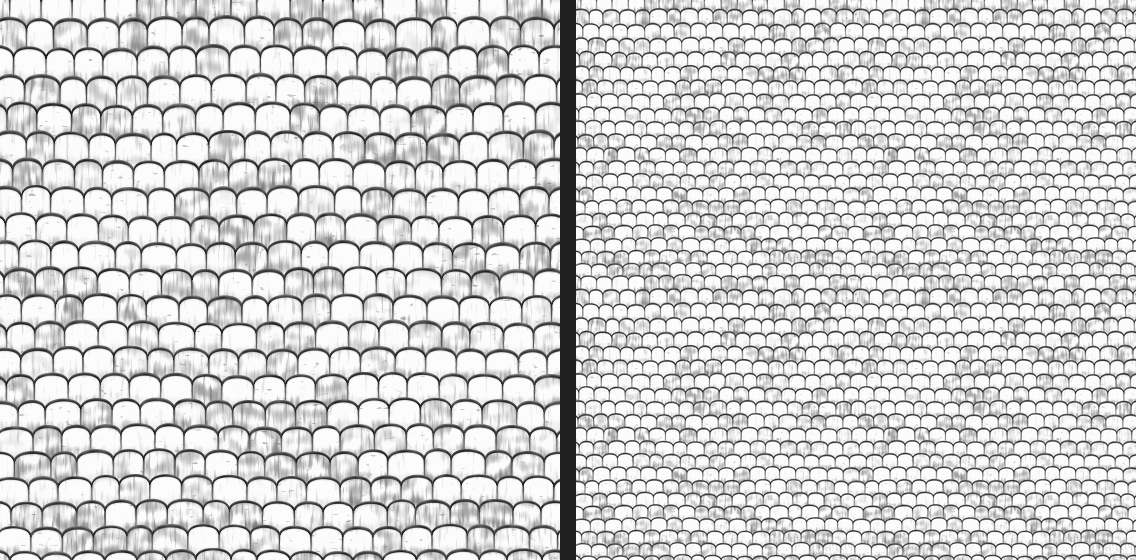
Left, the tile; right, the same tile 2 across and 2 down.
A WebGL 2 fragment shader for this texture map:

```glsl
#version 300 es
precision highp float;
// Bleached wooden shingles: 21 staggered rows of 18 round-topped tiles.
// Each row's arch covers the foot of the row above; tile ids wrap, and
// every tile seeds its own streaked gradient noise, so the sheet repeats.

uniform vec2 u_resolution;
out vec4 fragColor;

const vec2 TILES = vec2(18.0, 21.0);

vec2 hash2(vec2 p) {
    vec3 q = fract(p.xyx * vec3(0.1031, 0.1030, 0.0973));
    q += dot(q, q.yzx + 33.33);
    return fract((q.xx + q.yz) * q.zy);
}

float corner(vec2 cell, vec2 offset, vec2 f) {
    return dot(hash2(cell + offset) * 2.0 - 1.0, f - offset);
}

float gradientNoise(vec2 p) {
    vec2 i = floor(p), f = p - i;
    vec2 s = f * f * f * (f * (f * 6.0 - 15.0) + 10.0);
    return mix(mix(corner(i, vec2(0, 0), f), corner(i, vec2(1, 0), f), s.x),
               mix(corner(i, vec2(0, 1), f), corner(i, vec2(1, 1), f), s.x), s.y);
}

// Uneven position of the joint on the left of a tile
float joint(float column, float row) {
    return column + 0.2 * (hash2(vec2(mod(column, TILES.x), row) + 7.0).x - 0.5);
}

// Bare wood: vertical grain, blotches and a few small scars
float wood(vec2 p, vec2 id) {
    vec2 wear = hash2(id + 41.0), seed = hash2(id + 83.0) * 150.0;
    float grain = gradientNoise(p * vec2(9.0, 1.1) + seed);
    float fine = gradientNoise(p * vec2(20.0, 2.2) + seed.yx);
    float blotch = gradientNoise(p * vec2(2.0, 2.2) + seed + 19.0);
    float scar = gradientNoise(p * vec2(4.0, 8.0) + seed.yx + 31.0);
    float amount = smoothstep(0.35, 1.0, wear.x);
    // Weathered tiles are grey in patches, the others almost clean
    float stain = amount * smoothstep(-0.35, 0.6, blotch + 0.45 * grain + 0.25 * fine) * 0.62;
    stain += (0.1 + 0.2 * amount) * smoothstep(0.12, 0.5, grain + 0.5 * fine);
    stain += 0.4 * wear.y * smoothstep(0.3, 0.5, scar);
    // Dirt gathers at the foot in streaks
    stain += smoothstep(0.75, 1.2, p.y) * (0.1 + 0.5 * wear.y * smoothstep(-0.2, 0.5, grain + blotch));
    return 1.03 - 0.62 * (1.0 - exp(-1.6 * stain));
}

// Returns the grey of a row's tile and how far it covers the row above
vec2 shingle(vec2 p, float rowIndex, vec2 pixel) {
    float row = mod(rowIndex, TILES.y);
    float x = p.x + fract(row * 10.0 / TILES.y) + 0.16 * hash2(vec2(row, 5.0)).x;
    float column = floor(x);
    if (x < joint(column, row)) column -= 1.0;
    else if (x > joint(column + 1.0, row)) column += 1.0;

    float left = joint(column, row), right = joint(column + 1.0, row);
    vec2 id = vec2(mod(column, TILES.x), row);
    vec2 vary = hash2(id + 13.0);
    float across = (2.0 * x - left - right) / (right - left);
    float depth = rowIndex + 1.0 - p.y;

    // Flat-topped outer arch, and an inner arch with tighter corners
    float square = across * across;
    float below = depth - 0.05 * vary.x - 0.17 * square - 0.1 * square * square * square;
    float inner = 0.09 + 0.05 * vary.y + 0.12 * pow(square, 6.0);
    float grey = wood(vec2(x - left, depth), id);

    // Faint shade under the rim and along the joints
    float edge = min(x - left, right - x);
    float dirt = gradientNoise(vec2(x * 3.0, depth * 4.0) - left * 3.0 + vary * 90.0);
    grey *= 1.0 - 0.22 * exp(-max(below - inner, 0.0) * 24.0);
    grey *= 1.0 - (0.22 + 0.4 * dirt) * exp(-edge * 24.0);

    // Thin joint that narrows and fades towards the foot
    float fade = smoothstep(0.35, 1.1, depth);
    float lineWidth = 0.026 - 0.01 * fade + 0.015 * dirt;
    float line = 1.0 - smoothstep(lineWidth - 0.7 * pixel.x, lineWidth + 0.8 * pixel.x, edge);
    float ink = 0.2 + 0.18 * vary.x + 0.12 * fade + 0.25 * dirt;
    grey = mix(grey, ink, line * 0.92);

    // Rim with a lighter outer lip and a dark lower edge
    float rim = mix(0.42, 0.17, smoothstep(0.0, 0.09, below)) + 0.14 * (vary.y - 0.4) + 0.2 * dirt;
    grey = mix(rim, grey, smoothstep(inner - 0.7 * pixel.y, inner + 0.8 * pixel.y, below));
    return vec2(grey, smoothstep(-0.7 * pixel.y, 0.7 * pixel.y, below));
}

void main() {
    vec2 uv = gl_FragCoord.xy / u_resolution;
    // Rows grow slightly taller towards the top and sway a little
    float height = uv.y + 0.09 * uv.y * (1.0 - uv.y);
    vec2 p = vec2(uv.x, height) * TILES;
    p.y += 0.05 * sin(6.2831853 * (2.0 * uv.x + uv.y)) - 0.45;

    vec2 pixel = TILES / u_resolution;
    float row = floor(p.y);
    float upper = shingle(p, row + 1.0, pixel).x;
    vec2 lower = shingle(p, row, pixel);
    float grey = mix(upper, lower.x, lower.y);
    fragColor = vec4(vec3(clamp(grey, 0.12, 0.99)), 1.0);
}
```
